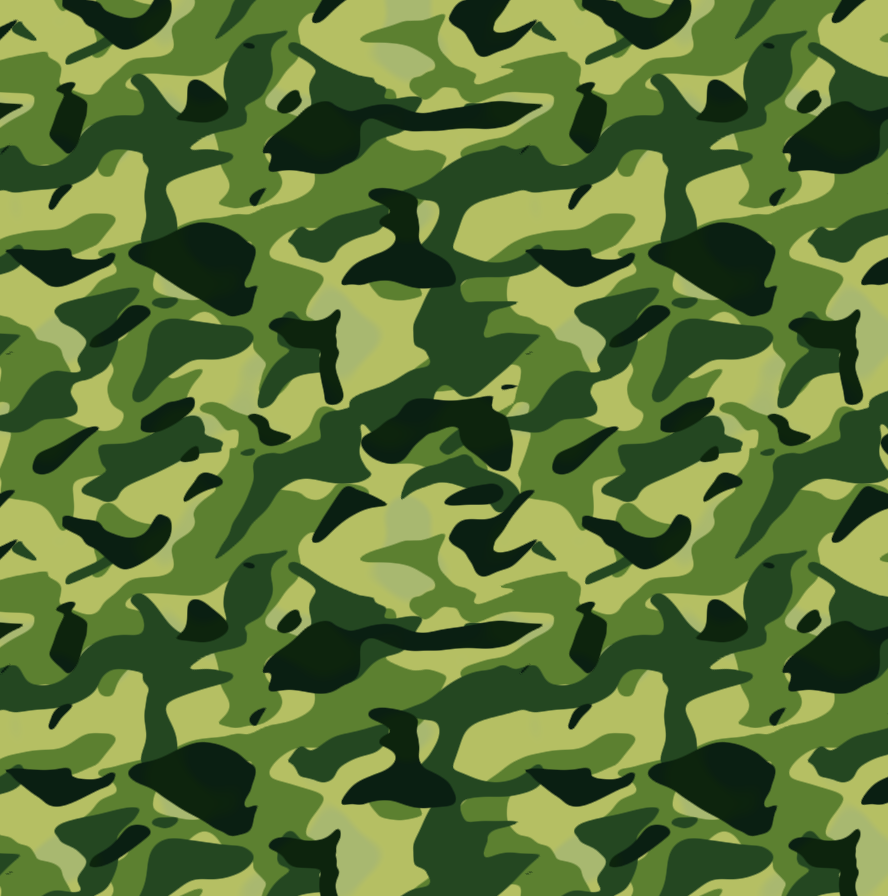
Write a Shadertoy shader that draws this pattern.

```glsl
#define TILE_SIZE 0.58                  // repeat length in canvas heights
#define PALE_GRID vec3(5.0, 8.0, 2.0)   // cells across, cells up, upward slant
#define GREEN_GRID vec3(5.0, 9.0, 3.0)
#define BLACK_GRID vec3(6.0, 10.0, 3.0)
#define PALE_CUT -0.018                 // higher cut, smaller share
#define GREEN_CUT 0.135
#define BLACK_CUT 0.2
#define WARP 0.12
#define LOBES 0.32
#define EDGE 1.4

const vec3 MID_GREEN   = vec3(0.36, 0.50, 0.19);
const vec3 PALE        = vec3(0.71, 0.75, 0.39);
const vec3 PALE_COOL   = vec3(0.66, 0.72, 0.44);
const vec3 DARK_GREEN  = vec3(0.14, 0.28, 0.13);
const vec3 BLACK_GREEN = vec3(0.04, 0.12, 0.07);
const vec3 BLACK_WARM  = vec3(0.05, 0.14, 0.05);

// Integer hash of a cell and a seed, mapped to 0..1
vec2 hash2(uvec3 v) {
    v = v * 1664525u + 1013904223u;
    v.x += v.y * v.z; v.y += v.z * v.x; v.z += v.x * v.y;
    v ^= v >> 16u;
    v.x += v.y * v.z; v.y += v.z * v.x; v.z += v.x * v.y;
    return vec2(v.xy >> 8u) / 16777216.0;
}

// Unit gradient of a lattice node, wrapped along the slanted grid
vec2 gradient(vec2 cell, vec3 grid, uint seed) {
    float turns = floor((cell.x + 0.5) / grid.x);
    cell += turns * vec2(-grid.x, grid.z);
    cell.y = mod(cell.y + 0.5, grid.y);
    vec2 g = hash2(uvec3(uint(cell.x + 0.5), uint(cell.y), seed)) * 2.0 - 1.0;
    return normalize(g + 1e-5);
}

// Tiling gradient noise on a slanted grid; p has period 1
float noise(vec2 p, vec3 grid, uint seed) {
    vec2 q = vec2(p.x * grid.x, p.y * grid.y - p.x * grid.z);
    vec2 cell = floor(q), f = q - cell;
    vec2 w = f * f * f * (f * (f * 6.0 - 15.0) + 10.0);
    vec2 right = vec2(1.0, 0.0), up = vec2(0.0, 1.0);
    float a = dot(gradient(cell, grid, seed), f);
    float b = dot(gradient(cell + right, grid, seed), f - right);
    float c = dot(gradient(cell + up, grid, seed), f - up);
    float d = dot(gradient(cell + 1.0, grid, seed), f - 1.0);
    return mix(mix(a, b, w.x), mix(c, d, w.x), w.y);
}

// Warped blobs with smaller lobes on their outlines
float blobs(vec2 p, vec3 grid, uint seed) {
    vec3 warpGrid = vec3(6.0, 7.0, 0.0);
    p += WARP * vec2(noise(p, warpGrid, seed + 1u),
                     0.7 * noise(p, warpGrid, seed + 2u));
    return noise(p, grid, seed) + LOBES * noise(p, grid * 2.0, seed + 3u);
}

// Antialiased coverage of the region above zero
float cover(float field) {
    return clamp(field / max(EDGE * fwidth(field), 1e-4) + 0.5, 0.0, 1.0);
}

void mainImage(out vec4 fragColor, in vec2 fragCoord) {
    vec2 p = fragCoord / iResolution.y / TILE_SIZE;

    // Slight tone drift within the pale and black inks
    float drift = noise(p, vec3(7.0, 7.0, 0.0), 91u);
    vec3 pale = mix(PALE, PALE_COOL, smoothstep(0.15, 0.3, drift));
    vec3 black = mix(BLACK_GREEN, BLACK_WARM, smoothstep(0.0, 0.2, drift));

    // Inks printed from back to front
    vec3 color = MID_GREEN;
    color = mix(color, pale, cover(blobs(p, PALE_GRID, 11u) - PALE_CUT));
    color = mix(color, DARK_GREEN, cover(blobs(p, GREEN_GRID, 37u) - GREEN_CUT));
    color = mix(color, black, cover(blobs(p, BLACK_GRID, 63u) - BLACK_CUT));
    fragColor = vec4(color, 1.0);
}
```
